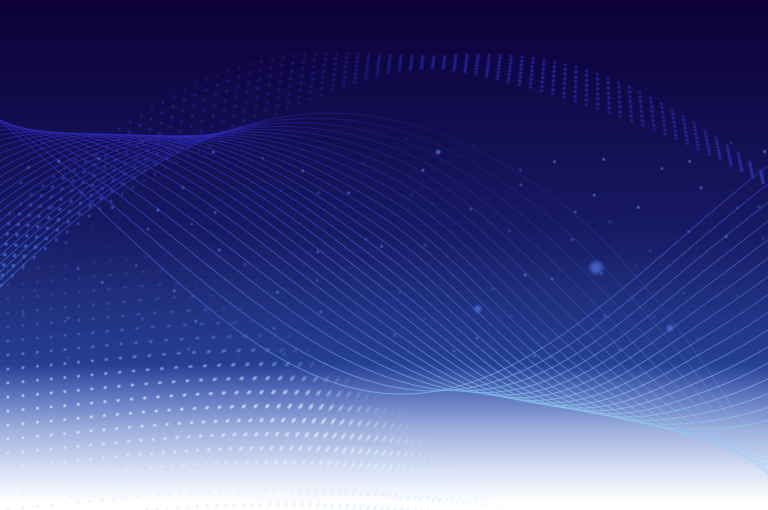
Give the GLSL for this background, as a Shadertoy shader.

```glsl
// Deep blue gradient fading to white, crossed by a fan of woven lines, dotted waves and soft glows.

const float CANVAS_WIDTH = 1.506;      // width in units of canvas height
const int LINE_COUNT = 27;
const float LINE_WIDTH = 0.0019;
const float RIBBON_PITCH = 0.0215;
const float RIBBON_ROWS = 4.0;         // rows on each side of the ribbon axis
const float FIELD_ROW = 0.0275;
const float SPARK_CELL = 0.082;
const vec3 DIM_VIOLET = vec3(0.16, 0.13, 0.62);
const vec3 LINE_BLUE = vec3(0.25, 0.43, 0.88);
const vec3 LINE_CYAN = vec3(0.56, 0.80, 0.95);
const vec3 GLOW_BLUE = vec3(0.32, 0.47, 0.90);
const vec3 DOT_WHITE = vec3(0.86, 0.94, 1.0);

// Gradient stops: colour and height, from top to bottom
const vec4 SKY[9] = vec4[9](
    vec4(0.05, 0.00, 0.22, 1.000), vec4(0.07, 0.055, 0.31, 0.745),
    vec4(0.09, 0.10, 0.39, 0.549), vec4(0.125, 0.185, 0.49, 0.412),
    vec4(0.15, 0.25, 0.57, 0.285), vec4(0.35, 0.44, 0.74, 0.230),
    vec4(0.62, 0.69, 0.87, 0.157), vec4(0.85, 0.88, 0.96, 0.078),
    vec4(1.00, 1.00, 1.00, 0.015));

// Large glows: centre and radius
const vec3 GLOWS[4] = vec3[4](
    vec3(1.169, 0.475, 0.018), vec3(0.937, 0.394, 0.010),
    vec3(1.314, 0.357, 0.009), vec3(0.859, 0.702, 0.007));

float hash(vec2 p) {
    vec3 q = fract(vec3(p.xyx) * 0.1031);
    q += dot(q, q.yzx + 33.33);
    return fract((q.x + q.y) * q.z);
}

float disc(vec2 offset, float radius, float soft) {
    return 1.0 - smoothstep(radius - soft, radius + soft, length(offset));
}

vec3 gradient(float y) {
    vec3 colour = SKY[0].rgb;
    for (int i = 1; i < 9; i++) {
        float blend = clamp((SKY[i - 1].w - y) / (SKY[i - 1].w - SKY[i].w), 0.0, 1.0);
        colour = mix(colour, SKY[i].rgb, blend);
    }
    return colour;
}

// Height at x of the fan line s, a blend of first, control and last curves
float fanHeight(float x, float s) {
    float first = 0.2275 + 0.3235 * (1.0 - cos(2.805 * (x - 0.7745))) - 0.035 * (x - 0.7745);
    float control = 0.390 + 0.488 * cos(2.913 * (x - 0.196)) - 0.05 * smoothstep(1.1, 1.5, x);
    float tail = max(x - 1.05, 0.0);
    float last = 0.778 - 0.755 * (1.0 - cos(1.53 * (x - 0.647))) - 0.6 * tail * tail;
    float spacing = mix(0.5, -0.35, smoothstep(0.75, 1.4, x));
    float t = s + spacing * s * (1.0 - s);
    return mix(mix(first, control, t), mix(control, last, t), t);
}

vec3 drawFan(vec3 colour, vec2 p, float pixel) {
    vec3 tint = mix(LINE_CYAN, LINE_BLUE, smoothstep(0.18, 0.40, p.y));
    tint = mix(tint, DIM_VIOLET * 1.15, smoothstep(0.40, 0.78, p.y));
    for (int i = 0; i < LINE_COUNT; i++) {
        float s = float(i) / float(LINE_COUNT - 1);
        float height = fanHeight(p.x, s);
        float slope = (fanHeight(p.x + 0.001, s) - height) / 0.001;
        float d = abs(p.y - height) / sqrt(1.0 + slope * slope);
        float cover = clamp((LINE_WIDTH * 0.5 - d) / pixel + 0.5, 0.0, 1.0);
        float fade = 1.0 - 0.65 * smoothstep(0.4, 1.0, s) * smoothstep(0.3, 0.9, p.x);
        colour = mix(colour, tint, 0.70 * cover * fade);
    }
    return colour;
}

// Arched ribbon of dotted columns, narrow near its crest
vec3 drawRibbon(vec3 colour, vec2 p, float pixel) {
    float x = (floor(p.x / RIBBON_PITCH) + 0.5) * RIBBON_PITCH;
    float axis = 0.878 - 0.530 * (x - 0.843) * (x - 0.843);
    float spread = x < 0.863 ? 0.014 + 0.067 * (1.0 - smoothstep(0.392, 0.863, x))
                             : 0.014 + 0.025 * sin(4.886 * (x - 0.863));
    float row = (p.y - axis) / spread * RIBBON_ROWS;
    float lean = mix(0.12, -0.2, smoothstep(0.95, 1.45, x)) * (p.y - axis);
    vec2 offset = vec2(p.x - x - lean, (fract(row) - 0.5) * spread / RIBBON_ROWS);
    float cover = disc(offset, 0.0033, pixel) * (1.0 - smoothstep(3.2, 4.2, abs(row)));
    float strength = mix(0.8, 0.45, smoothstep(0.1, 0.5, x)) + 0.4 * smoothstep(0.6, 1.0, x);
    vec3 tint = mix(LINE_BLUE, DIM_VIOLET, smoothstep(0.45, 0.75, p.y));
    return mix(colour, tint, cover * strength);
}

// Wavy field of dots that crowd into leaning dashes towards the right
vec3 drawField(vec3 colour, vec2 p, float pixel) {
    float dash = smoothstep(0.3, 0.7, p.x);
    float lean = p.x - 0.6 * p.y * smoothstep(0.1, 0.9, p.x);
    float density = 32.0 + 56.0 * max(lean, 0.0);
    float column = lean * (32.0 + 28.0 * lean);
    float row = (p.y + 0.025 * cos(4.0 * p.x + 1.0)) / FIELD_ROW;
    vec2 offset = (fract(vec2(column, row)) - 0.5) * vec2(1.0 / density, FIELD_ROW * mix(1.0, 0.45, dash));
    float edge = 0.43 + 1.285 * (0.47 - p.y);
    float mask = (1.0 - smoothstep(-0.2, 0.03, p.x - edge)) * (1.0 - smoothstep(0.25, 0.52, p.y) * 0.75);
    mask *= 1.0 - smoothstep(0.46, 0.54, p.y);
    vec3 tint = mix(DOT_WHITE, LINE_BLUE, smoothstep(0.2, 0.36, p.y));
    return mix(colour, tint, 0.75 * mask * disc(offset, 0.0027, pixel));
}

vec3 drawSparks(vec3 colour, vec2 p, float pixel) {
    vec2 cell = floor(p / SPARK_CELL);
    vec2 spot = (cell + 0.1 + 0.8 * vec2(hash(cell + 3.0), hash(cell + 19.0))) * SPARK_CELL;
    float region = smoothstep(0.26, 0.32, spot.y) * (1.0 - smoothstep(0.70, 0.78, spot.y));
    float strength = region * (0.1 + 0.6 * hash(cell + 41.0));
    colour = mix(colour, GLOW_BLUE, strength * disc(p - spot, 0.0029, pixel));
    for (int i = 0; i < 4; i++) {
        float d = length(p - GLOWS[i].xy) / GLOWS[i].z;
        colour = mix(colour, GLOW_BLUE, 0.7 * (1.0 - smoothstep(0.2, 1.1, d)));
    }
    return colour;
}

void mainImage(out vec4 fragColor, in vec2 fragCoord) {
    vec2 p = fragCoord / iResolution.xy * vec2(CANVAS_WIDTH, 1.0);
    float pixel = 1.0 / iResolution.y;
    vec3 colour = gradient(p.y);
    colour = drawField(colour, p, pixel);
    colour = drawRibbon(colour, p, pixel);
    colour = drawFan(colour, p, pixel);
    colour = drawSparks(colour, p, pixel);
    fragColor = vec4(colour, 1.0);
}
```
